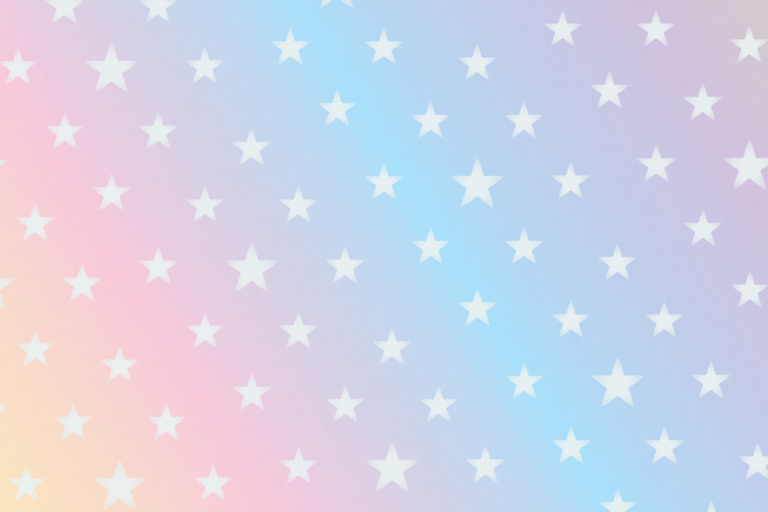
Write a Shadertoy shader that draws this pattern.

```glsl
// Soft five-pointed stars scattered over a diagonal pastel rainbow.
// The stars sit on a skewed lattice whose 3 x 3 groups share small drops and one
// larger star; the background is a ramp of colour stops along a slanted axis.

#define ORIGIN     vec2(0.0352, 0.1250)   // first star, from the upper left
#define COL_STEP   vec2(0.1773, -0.0117)  // lattice step across
#define ROW_STEP   vec2(0.0914, 0.1299)   // lattice step down
#define BODY_R     0.0168                 // star radius at the notches
#define TIP_R      0.0395                 // star radius at the tips
#define BIG_SCALE  1.36
#define STAR_COLOR vec3(0.915, 0.945, 0.945)
#define SLANT      0.62                   // lean of the colour bands
#define GRAIN      0.007

const float TAU = 6.2831853;

float hash(vec2 p) {
    vec3 q = fract(p.xyx * vec3(0.1031, 0.1030, 0.0973));
    q += dot(q, q.yzx + 33.33);
    return fract((q.x + q.y) * q.z);
}

float noise(vec2 p) {
    vec2 i = floor(p), f = fract(p);
    f = f * f * (3.0 - 2.0 * f);
    return mix(mix(hash(i), hash(i + vec2(1, 0)), f.x),
               mix(hash(i + vec2(0, 1)), hash(i + vec2(1, 1)), f.x), f.y);
}

// Pastel ramp: each stop is a colour and its position
vec3 pastel(float s) {
    vec4 stops[10] = vec4[10](
        vec4(0.98, 0.90, 0.75, -0.62), vec4(0.97, 0.86, 0.79, -0.38),
        vec4(0.97, 0.79, 0.86, -0.09), vec4(0.83, 0.82, 0.90, 0.22),
        vec4(0.74, 0.85, 0.95, 0.45), vec4(0.66, 0.88, 0.98, 0.575),
        vec4(0.71, 0.84, 0.95, 0.71), vec4(0.76, 0.80, 0.91, 0.95),
        vec4(0.82, 0.76, 0.87, 1.25), vec4(0.82, 0.79, 0.81, 1.48));
    vec3 color = stops[0].rgb;
    for (int n = 1; n < 10; n++) {
        float t = clamp((s - stops[n - 1].w) / (stops[n].w - stops[n - 1].w), 0.0, 1.0);
        color = mix(color, stops[n].rgb, t);
    }
    return color;
}

// Approximate distance to a star with concave spikes, one pointing up
float starDistance(vec2 d, float size) {
    float len = max(length(d), 1e-4);
    float sector = fract(atan(d.x, -d.y) * 5.0 / TAU + 0.5) - 0.5;
    float t = 1.0 - 2.0 * abs(sector);
    float edge = size * mix(BODY_R, TIP_R, t * t);
    float slope = size * (TIP_R - BODY_R) * 20.0 * t / TAU;
    return (len - edge) / length(vec2(1.0, slope / max(len, size * BODY_R)));
}

// Place in the 3 x 3 group: column, row; the row phase slips every six columns
vec2 groupPlace(vec2 cell) {
    return mod(vec2(cell.x, cell.y + floor((cell.x + 3.0) / 6.0)), 3.0);
}

vec2 starCenter(vec2 cell, vec2 place) {
    mat3 drop = mat3(4, 2, -3, 12, 8, 15, 15, 30, 21);
    vec2 center = ORIGIN + cell.x * COL_STEP + cell.y * ROW_STEP;
    center += vec2(0.005 * place.x, drop[int(place.x)][int(place.y)] / 512.0);
    // The leftmost stars drift inward
    center.x += 0.018 * step(cell.x + cell.y, 2.5) * step(cell.x, -0.5);
    return center;
}

void mainImage(out vec4 fragColor, in vec2 fragCoord) {
    // Height is one unit, y runs down
    vec2 p = vec2(fragCoord.x, iResolution.y - fragCoord.y) / iResolution.y;
    float pixel = 1.0 / iResolution.y;

    // Background with faint uneven bands
    float s = p.x - SLANT * p.y;
    s += 0.012 * (noise(vec2(s * 22.0, p.y * 3.0)) - 0.5);
    vec3 color = pastel(s) + GRAIN * (noise(p * 110.0) - 0.5);

    // Stars of the lattice cells nearby
    vec2 home = floor(inverse(mat2(COL_STEP, ROW_STEP)) * (p - ORIGIN) + 0.5);
    float soft = max(0.8 * pixel, 0.0018);
    float cover = 0.0;
    for (int j = -2; j <= 2; j++) {
        for (int i = -2; i <= 2; i++) {
            vec2 cell = home + vec2(i, j);
            vec2 place = groupPlace(cell);
            bool isBig = place.x == 1.0 && place.y == 0.0;
            float size = isBig ? BIG_SCALE : 0.96 + 0.06 * hash(cell + 50.0);
            vec2 d = p - starCenter(cell, place);
            float shape = 1.0 - smoothstep(-soft, soft, starDistance(d, size));
            // Opaque heart, paler tips
            float fade = mix(0.94, 0.5, smoothstep(0.3, 1.0, length(d) / (size * TIP_R)));
            cover = max(cover, shape * fade);
        }
    }
    color = mix(color, STAR_COLOR, cover);
    fragColor = vec4(color, 1.0);
}
```
